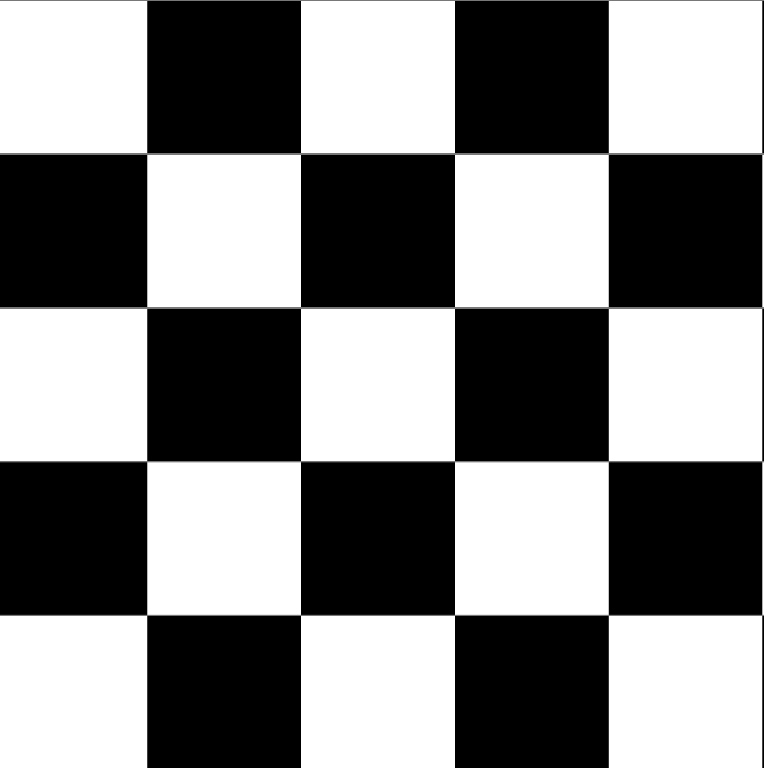
Write a Shadertoy shader that draws this pattern.

```glsl
// Signed distance to the nearest cell edge, in cells; the sign alternates per cell
float cellDistance(float t) {
    return abs(fract(t * 0.5 + 0.25) * 2.0 - 1.0) - 0.5;
}

// Alternating -1 / +1 wave that rests at zero inside a seam around each edge
float checkerWave(float position, float pitch, float seamHalfWidth, float softness) {
    float d = cellDistance(position / pitch) * pitch;
    return sign(d) * clamp((abs(d) - seamHalfWidth) / softness, 0.0, 1.0);
}

void mainImage(out vec4 fragColor, in vec2 fragCoord) {
    vec2 p = fragCoord / iResolution.y;
    float softness = 0.25 / iResolution.y;
    float pitch = 0.2002;

    // Columns start with a partial cell; rows are measured from the top
    float columns = checkerWave(p.x - 0.1919, pitch, 0.0, softness);
    float rows = checkerWave(1.0 - p.y - 0.0005, pitch, 0.0009, softness);

    // Opposite signs give white, equal signs black, and seams grey
    float checker = columns * rows;
    float shade = 0.5 - 0.5 * checker - 0.03 * (1.0 - abs(checker));

    fragColor = vec4(vec3(shade), 1.0);
}
```
